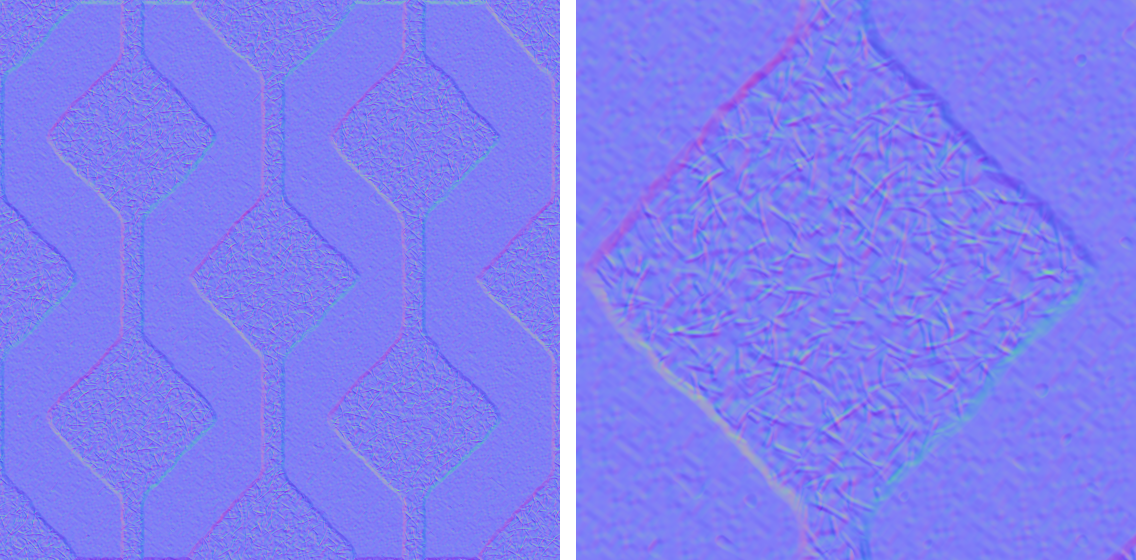
Left, the full canvas; right, a detail of the centre.
A three.js fragment shader for this texture map:

```glsl
// Tangent-space normal map of raised zigzag bands around sunken diamonds.
// A distance field of staggered diamonds and channels sets the relief; fibres
// roughen the floor, fine grain covers the bands, and slopes become colour.
varying vec2 vUv;

const float STEP = 0.0013;         // sampling distance for slopes
const float PERIOD = 0.5;          // spacing of diamonds in one column
const float COLUMN = 0.2513;       // spacing of neighbouring columns
const float CHANNEL = 0.018;       // half width of the vertical channels
const float DIAMOND = 0.163;       // half diagonal of a diamond
const float RELIEF = 0.0022;       // height of the bands above the floor

float hash(vec2 p) {
  vec3 q = fract(vec3(p.xyx) * 0.1031);
  q += dot(q, q.yzx + 33.33);
  return fract((q.x + q.y) * q.z);
}

float noise(vec2 p) {
  vec2 i = floor(p), f = fract(p);
  f = f * f * (3.0 - 2.0 * f);
  return mix(mix(hash(i), hash(i + vec2(1.0, 0.0)), f.x),
             mix(hash(i + vec2(0.0, 1.0)), hash(i + 1.0), f.x), f.y);
}

// Noise on a turned grid, so that grain does not line up with the axes
float grain(vec2 p, float cells) {
  return noise(mat2(0.8, 0.6, -0.6, 0.8) * p * cells + cells);
}

float smoothMin(float a, float b, float k) {
  float h = max(k - abs(a - b), 0.0) / k;
  return min(a, b) - h * h * k * 0.25;
}

// Diamond with softened side tips
float diamond(vec2 p, float radius, float rounding) {
  return (abs(p.x) + length(vec2(p.y, rounding)) - radius) * 0.7071;
}

// Signed distance to the sunken floor: negative inside it
float floorDistance(vec2 p) {
  vec2 wobble = vec2(noise(p * 15.0 + 3.0), noise(p * 15.0 + 41.0)) - 0.5;
  wobble += 0.4 * (vec2(noise(p * 36.0 + 7.0), noise(p * 36.0 + 63.0)) - 0.5);
  float d = 1.0;
  for (int i = -1; i < 4; i++) {
    float column = float(i);
    float seam = i == 3 ? 0.016 : (i == -1 ? 0.002 : 0.0);
    float x = p.x - 0.237 - COLUMN * column - seam;
    float y = p.y - 0.255 + 0.25 * mod(column, 2.0);
    float row = floor(y / PERIOD + 0.5);
    float vary = hash(vec2(column + 9.0, row + 4.0));
    vec2 local = vec2(x, y - row * PERIOD) + wobble * 0.0095;
    float cell = diamond(local, DIAMOND + 0.006 * (vary - 0.5), 0.008 + 0.012 * vary);
    float channel = abs(x + wobble.x * 0.0015) - CHANNEL;
    d = min(d, smoothMin(cell, channel, 0.012));
  }
  return min(d, min(p.y - 0.002, 0.996 - p.y));
}

// Short bent strands, one for each cell of a jittered grid
float fibres(vec2 p, float cells, float seed) {
  vec2 q = p * cells, id = floor(q);
  float width = 0.0024 * cells, height = 0.0;
  for (int j = -1; j <= 1; j++) {
    for (int i = -1; i <= 1; i++) {
      vec2 c = id + vec2(float(i), float(j));
      vec2 key = c + seed;
      float angle = 6.2832 * hash(key);
      float reach = mix(0.3, 0.9, hash(key + 17.0));
      vec2 v = q - c - vec2(hash(key + 31.0), hash(key + 53.0));
      vec2 dir = vec2(cos(angle), sin(angle));
      float along = dot(v, dir);
      float bend = (hash(key + 71.0) - 0.5) * 0.6 * along * along;
      float across = abs(dot(v, vec2(-dir.y, dir.x)) + bend);
      float strand = (1.0 - smoothstep(0.0, width, across))
                   * (1.0 - smoothstep(reach * 0.5, reach, abs(along)));
      height = max(height, strand * mix(0.3, 1.0, hash(key + 97.0)));
    }
  }
  return height;
}

float floorTexture(vec2 p) {
  float strands = fibres(p, 33.0, 5.0) + fibres(p, 49.0, 150.0) + fibres(p, 71.0, 290.0);
  return 0.00045 * strands + 0.0009 * grain(p, 235.0) + 0.0008 * grain(p, 120.0);
}

float bandTexture(vec2 p) {
  float fine = 0.00042 * grain(p, 250.0) + 0.0003 * grain(p, 120.0);
  float dents = smoothstep(0.87, 1.0, grain(p, 70.0));
  return fine + 0.0004 * noise(p * 24.0) - 0.0004 * dents;
}

float surfaceHeight(vec2 p) {
  float d = floorDistance(p) + 0.0026 * (grain(p, 105.0) - 0.5);
  float band = smoothstep(-0.0045, 0.0045, d);
  float h = RELIEF * band;
  if (band < 1.0) h += (1.0 - band) * floorTexture(p);
  if (band > 0.0) h += band * bandTexture(p);
  return h;
}

// Slopes to a unit normal, slightly stronger along the vertical
vec3 surfaceNormal(vec2 p) {
  float h = surfaceHeight(p);
  float dx = surfaceHeight(p + vec2(STEP, 0.0)) - h;
  float dy = surfaceHeight(p + vec2(0.0, STEP)) - h;
  return normalize(vec3(-0.95 * dx / STEP, -1.15 * dy / STEP, 1.0));
}

// Blue fades on slopes that face right or up, giving them a paler tint
vec3 normalColour(vec3 n) {
  vec2 lit = max(n.xy, 0.0);
  float blue = 0.475 + 0.495 * n.z - 0.2 * lit.x - 0.3 * lit.y;
  return vec3(0.5 + 0.5 * n.x, 0.495 + 0.5 * n.y, blue);
}

void main() {
  gl_FragColor = vec4(normalColour(surfaceNormal(vUv)), 1.0);
}
```
